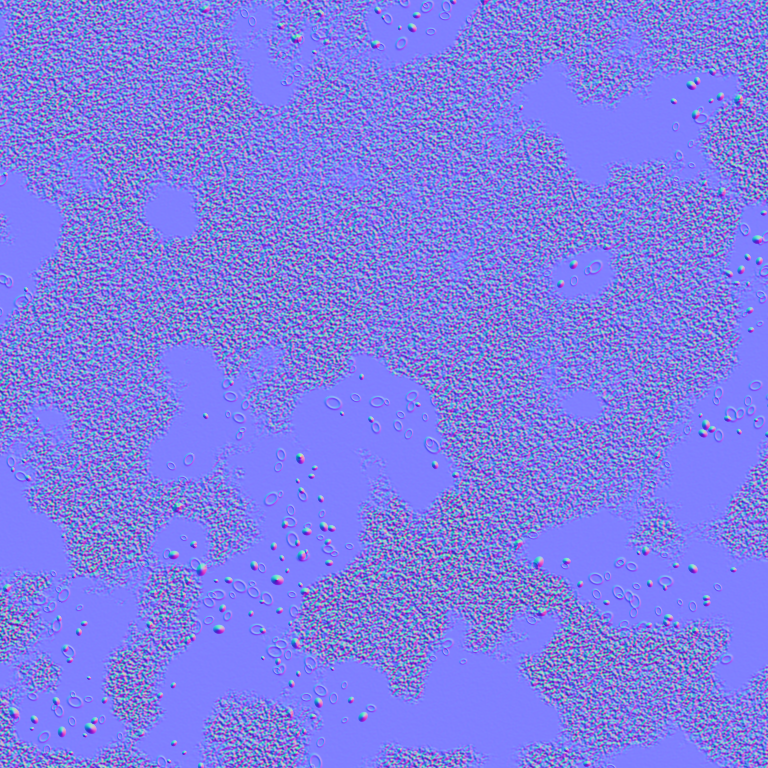
This texture map is drawn by a WebGL 1 fragment shader. Its source:

```glsl
precision highp float;
// Normal map of fine grainy ground with soft bare patches, pebbles and thin oval rings.

uniform vec2 u_resolution;

const float STONE_STEP = 0.0006;
const float GRAIN_STEP = 0.0004;
const float GRAIN_SOFTNESS = 0.0006;

float hash(vec2 p) {
  vec3 q = fract(vec3(p.xyx) * 0.1031);
  q += dot(q, q.yzx + 33.33);
  return fract((q.x + q.y) * q.z);
}

// Smooth value noise in 0..1
float noise(vec2 p) {
  vec2 cell = floor(p);
  vec2 f = fract(p);
  f = f * f * (3.0 - 2.0 * f);
  float low = mix(hash(cell), hash(cell + vec2(1.0, 0.0)), f.x);
  float high = mix(hash(cell + vec2(0.0, 1.0)), hash(cell + vec2(1.0, 1.0)), f.x);
  return mix(low, high, f.y);
}

vec2 rotate(vec2 p, float angle) {
  float c = cos(angle);
  float s = sin(angle);
  return vec2(c * p.x + s * p.y, c * p.y - s * p.x);
}

// 1 inside the smooth patches, fading slowly into the grain; wider in the lower half
float bareGround(vec2 p) {
  vec2 turned = rotate(p, 0.6);
  float shape = 0.6 * noise(turned * 10.0 + 31.0) + 0.4 * noise(p * 17.0 + 57.0);
  float ragged = 0.1 * (noise(p * 70.0 + 11.0) - 0.5);
  float level = mix(0.57, 0.65, smoothstep(0.3, 0.6, p.y));
  return smoothstep(level - 0.13, level + 0.02, shape + ragged);
}

// Steepness of the grain, varying slowly over the ground
float grainStrength(vec2 p, float bare) {
  float broad = noise(p * 5.0 + 83.0) * 0.6 + noise(p * 14.0 + 19.0) * 0.4;
  float strength = mix(0.7, 2.5, broad) + 0.6 * (1.0 - smoothstep(0.2, 0.7, p.y));
  return mix(strength, 0.03, bare);
}

// One layer of grain, slightly stretched along the given angle
float grainLayer(vec2 p, float angle, float frequency) {
  return noise(rotate(p, angle) * frequency * vec2(0.78, 1.0) + 300.0) / frequency;
}

float grain(vec2 p) {
  return grainLayer(p, 0.35, 500.0) + 0.75 * grainLayer(p, 0.85, 370.0);
}

vec2 grainSlope(vec2 p) {
  vec2 e = vec2(GRAIN_STEP, 0.0);
  return (vec2(grain(p + e.xy), grain(p + e.yx)) - grain(p)) / GRAIN_STEP;
}

// Scattered round pebbles and oval rings, at most one in each cell of a turned grid
float pebbles(vec2 p, float count, float angle, float seed) {
  vec2 q = rotate(p, angle) * count + seed;
  vec2 cell = floor(q);
  vec2 site = rotate((cell + 0.5 - seed) / count, -angle);
  float cluster = smoothstep(0.48, 0.66, noise(site * 13.0 + 140.0));
  float present = step(hash(cell + 7.0), 0.9 * cluster * bareGround(site));

  vec2 jitter = vec2(hash(cell + 13.0), hash(cell + 29.0)) - 0.5;
  vec2 local = rotate(fract(q) - 0.5 - 0.5 * jitter, 6.2832 * hash(cell + 41.0));
  float radius = mix(0.09, 0.17, hash(cell + 53.0));

  float dist = length(local / vec2(1.3, 1.0)) / radius;
  float dome = max(1.0 - dist * dist, 0.0);
  float bump = 1.1 * radius * dome * dome;

  float rim = (length(local / vec2(1.4, 1.0)) - radius) / 0.036;
  float ring = 0.024 * exp(-rim * rim);

  float isRing = step(0.45, hash(cell + 67.0));
  return present * mix(bump, ring, isRing) / count;
}

float stones(vec2 p) {
  float large = pebbles(p, 24.0, 0.4, 13.3) + pebbles(p, 28.0, 1.1, 71.6);
  return large + pebbles(p, 38.0, 0.75, 47.2);
}

vec2 stoneSlope(vec2 p) {
  vec2 e = vec2(STONE_STEP, 0.0);
  float dx = stones(p + e.xy) - stones(p - e.xy);
  float dy = stones(p + e.yx) - stones(p - e.yx);
  return vec2(dx, dy) / (2.0 * STONE_STEP);
}

void main() {
  vec2 p = gl_FragCoord.xy / u_resolution;
  float strength = grainStrength(p, bareGround(p));
  vec2 base = stoneSlope(p);

  // Average of four nearby normals softens the grain
  vec3 normal = vec3(0.0);
  for (int i = 0; i < 4; i++) {
    float k = float(i);
    vec2 offset = (vec2(mod(k, 2.0), floor(k / 2.0)) - 0.5) * 2.0 * GRAIN_SOFTNESS;
    vec2 slope = base + strength * grainSlope(p + offset);
    normal += 0.25 * normalize(vec3(-slope, 1.0));
  }
  gl_FragColor = vec4(normal * 0.5 + 0.5, 1.0);
}
```
